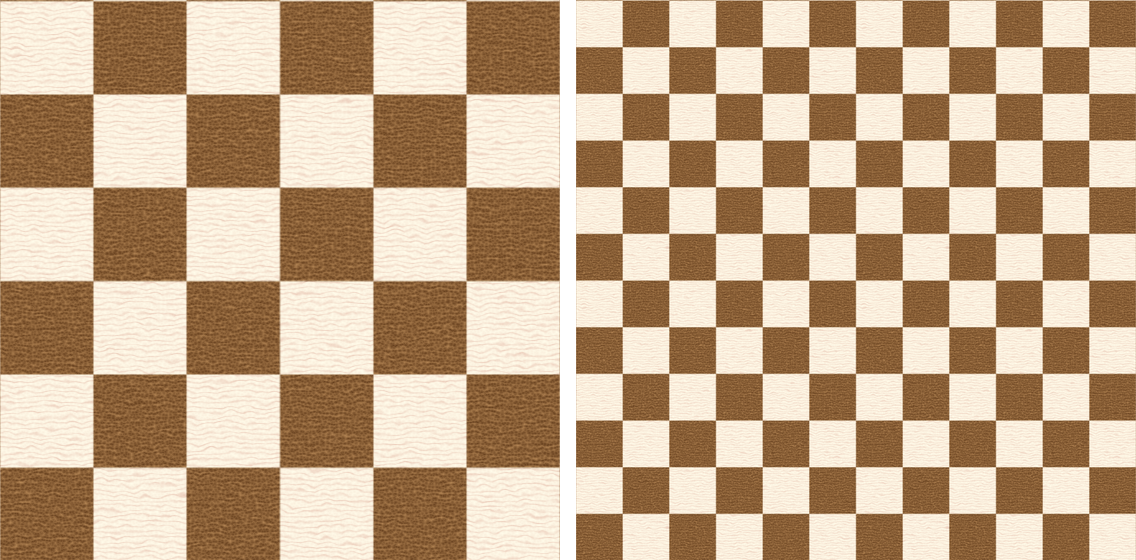
Left: one tile. Right: repeated 2 by 2.
This pattern is drawn by a WebGL 1 fragment shader. Its source:

```glsl
precision highp float;

uniform vec2 u_resolution;

const float TAU = 6.2831853;
const float CHECKS = 6.0;
const float RIBS = 108.0;

vec2 hash2(vec2 cell) {
  vec2 k = vec2(dot(cell, vec2(127.1, 311.7)), dot(cell, vec2(269.5, 183.3)));
  return fract(sin(k) * 43758.5453);
}

// Distance to the nearest scattered point; wraps after count cells
float cellular(vec2 uv, vec2 count) {
  vec2 p = uv * count;
  vec2 base = floor(p);
  float nearest = 2.0;
  for (int j = -1; j <= 1; j++) {
    for (int i = -1; i <= 1; i++) {
      vec2 cell = base + vec2(float(i), float(j));
      vec2 point = cell + hash2(mod(cell, count));
      nearest = min(nearest, distance(p, point));
    }
  }
  return nearest;
}

// Slow bending of the ribs, periodic over the canvas
float wobble(vec2 uv) {
  float broad = sin(TAU * (7.0 * uv.x + 3.0 * uv.y) + 2.0 * sin(TAU * (5.0 * uv.y - 2.0 * uv.x)));
  float tight = sin(TAU * (19.0 * uv.x - 11.0 * uv.y) + 2.0 * sin(TAU * (13.0 * uv.y + 6.0 * uv.x)));
  return 0.22 * broad + 0.14 * tight;
}

// Horizontal ribs, -1 in the creases and 1 on the crests
float ribWave(vec2 uv, float count, float warp) {
  return sin(TAU * (uv.y * count + warp));
}

// Alternates between -1 and 1 per cell, with a soft step
float squareWave(float x, float softness) {
  float side = 1.0 - 2.0 * mod(floor(x), 2.0);
  float edge = 0.5 - abs(fract(x) - 0.5);
  return side * smoothstep(0.0, softness, edge);
}

// 0 on brown checks, 1 on cream checks
float checker(vec2 uv, float count, float softness) {
  vec2 p = uv * count;
  float s = softness * count;
  return 0.5 - 0.5 * squareWave(p.x, s) * squareWave(p.y, s);
}

vec3 creamPaper(float rib, float strength, float grain) {
  float crease = pow(0.5 - 0.5 * rib, 2.5);
  float tone = 0.75 - 1.5 * crease * strength + 0.7 * grain;
  return mix(vec3(0.97, 0.91, 0.84), vec3(1.0, 0.98, 0.91), tone);
}

vec3 brownPaper(float rib, float strength, float grain) {
  float tone = 0.5 + 0.55 * rib * strength + 1.9 * grain;
  return mix(vec3(0.49, 0.33, 0.18), vec3(0.59, 0.42, 0.25), tone);
}

void main() {
  vec2 uv = gl_FragCoord.xy / u_resolution;

  // Embossed paper relief
  float warp = wobble(uv) + 0.7 * cellular(uv, vec2(42.0, 72.0));
  float rib = ribWave(uv, RIBS, warp);
  float strength = 0.4 + 0.9 * cellular(uv, vec2(30.0, 78.0));
  float grain = cellular(uv, vec2(170.0, 210.0)) - 0.45;

  // Checks, with rows set slightly below the canvas edge
  float softness = max(0.0018, 0.75 / min(u_resolution.x, u_resolution.y));
  float mask = checker(uv + vec2(0.0, 0.002), CHECKS, softness);

  vec3 brown = brownPaper(rib, strength, grain);
  vec3 cream = creamPaper(rib, strength, grain);
  gl_FragColor = vec4(clamp(mix(brown, cream, mask), 0.0, 1.0), 1.0);
}
```
